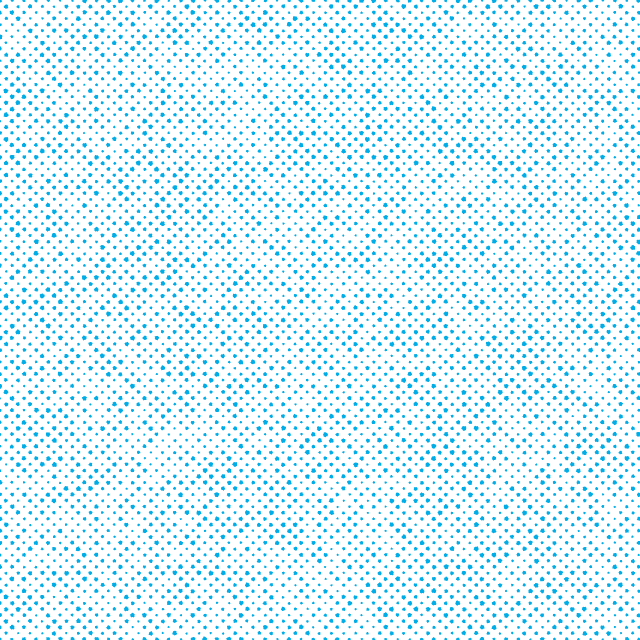
Write a WebGL 1 fragment shader that draws this pattern.

```glsl
precision highp float;

// Staggered halftone of small cyan ink dots on white paper.
// Two square lattices, offset by half a cell, carry the dots; a hash gives
// each dot its own size, slight shift and ragged outline.

uniform vec2 u_resolution;

const vec3 PAPER = vec3(1.0);
const vec3 INK = vec3(0.0, 0.68, 0.90);

const float CELLS = 53.1;              // lattice cells across the canvas
const vec2 ORIGIN = vec2(0.0, 0.04);   // lattice offset from top left, in cells
const float RADIUS_MIN = 0.085;        // dot radii, in cells
const float RADIUS_MAX = 0.195;
const float JITTER = 0.025;            // largest shift of a dot, in cells
const float ROUGHNESS = 0.09;          // edge wobble relative to the radius
const float CLUSTER_SCALE = 0.16;      // frequency of the drift in dot size
const float CLUSTER_AMOUNT = 0.25;     // strength of that drift
const float TAU = 6.2831853;

// Three random values in 0..1 from a lattice position.
vec3 hash3(vec2 p) {
  vec3 q = fract(p.xyx * vec3(0.1031, 0.1030, 0.0973));
  q += dot(q, q.yxz + 33.33);
  return fract((q.xxy + q.yzz) * q.zyx);
}

// Smooth value noise in 0..1.
float valueNoise(vec2 p) {
  vec2 i = floor(p);
  vec2 f = fract(p);
  f = f * f * (3.0 - 2.0 * f);
  float lower = mix(hash3(i).x, hash3(i + vec2(1.0, 0.0)).x, f.x);
  float upper = mix(hash3(i + vec2(0.0, 1.0)).x, hash3(i + 1.0).x, f.x);
  return mix(lower, upper, f.y);
}

// Ragged outline: a few angular waves with random phases.
float edgeWobble(float angle, vec3 phase) {
  vec3 waves = cos(angle * vec3(3.0, 5.0, 8.0) + TAU * phase);
  return ROUGHNESS * dot(waves, vec3(0.8, 0.7, 0.5));
}

// Ink coverage of the nearest dot on the lattice shifted by offset.
float dotCoverage(vec2 p, vec2 offset, float pixel) {
  vec2 site = floor(p - offset + 0.5) + offset;
  vec3 shape = hash3(site * 2.0 + 17.0);
  vec3 phase = hash3(site * 2.0 + 251.0);

  vec2 d = p - site - JITTER * (2.0 * shape.yz - 1.0);
  float drift = valueNoise(site * CLUSTER_SCALE + 40.0) - 0.5;
  float size = clamp(shape.x + CLUSTER_AMOUNT * drift, 0.0, 1.0);
  float radius = mix(RADIUS_MIN, RADIUS_MAX, size);
  radius *= 1.0 + edgeWobble(atan(d.y, d.x + 1e-5), phase);

  return clamp((radius - length(d)) / pixel + 0.5, 0.0, 1.0);
}

void main() {
  // Lattice coordinates, measured down from the top left corner
  float side = min(u_resolution.x, u_resolution.y);
  vec2 fromTop = vec2(gl_FragCoord.x, u_resolution.y - gl_FragCoord.y);
  vec2 p = fromTop / side * CELLS - ORIGIN;
  float pixel = CELLS / side;

  // Both interleaved lattices
  float ink = max(dotCoverage(p, vec2(0.0), pixel),
                  dotCoverage(p, vec2(0.5), pixel));

  gl_FragColor = vec4(mix(PAPER, INK, ink), 1.0);
}
```
